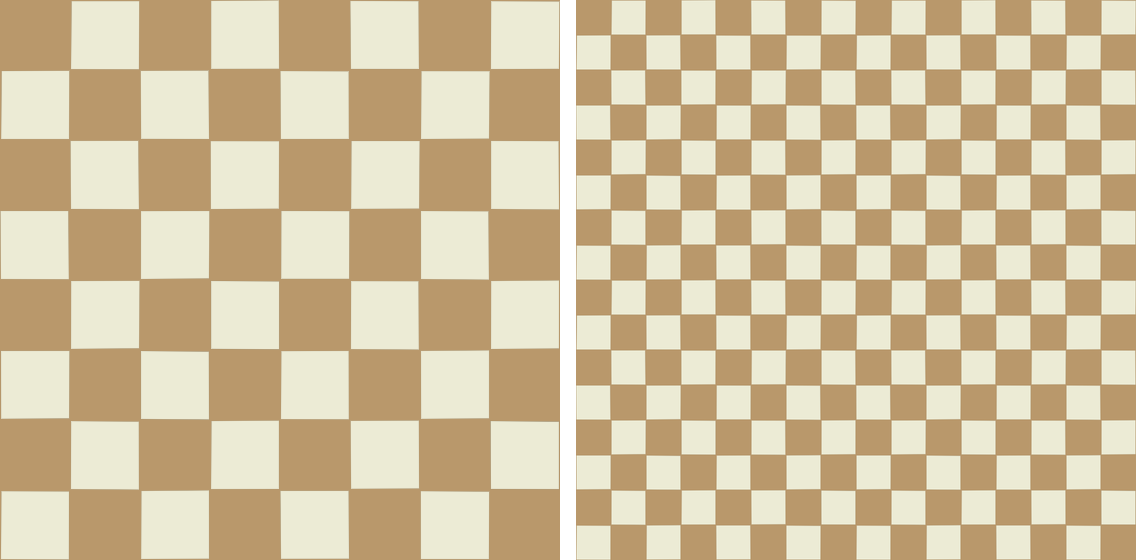
Left: one tile. Right: repeated 2 by 2.
A Shadertoy shader for this pattern:

```glsl
const float REPEATS = 8.0;
const vec3 TAN = vec3(0.727, 0.598, 0.420);
const vec3 CREAM = vec3(0.927, 0.922, 0.836);
const vec3 SEAM = vec3(0.56, 0.52, 0.42);
const vec3 DARK_SEAM = vec3(0.22, 0.20, 0.15);

// Layered sines sampled once per cell, roughly -1 to 1.
float cellWobble(vec2 cell, float seed) {
    float a = sin(dot(cell, vec2(2.37, 4.13)) + seed * 1.71);
    float b = sin(dot(cell, vec2(5.29, 1.83)) + seed * 3.37);
    return 0.5 * (a + b);
}

// Gap between a cell wall and its slightly tilted square edge.
float edgeInset(vec2 cell, float along, float seed) {
    float shift = 0.006 * cellWobble(cell, seed);
    float tilt = 0.010 * cellWobble(cell, seed + 7.3);
    return max(0.014 + shift + tilt * along, 0.004);
}

// Signed distance to the hand-cut square, negative inside.
float cutSquare(vec2 local, vec2 cell) {
    float left = -0.5 + edgeInset(cell, local.y, 1.0) - local.x;
    float right = local.x - 0.5 + edgeInset(cell, local.y, 2.0);
    float bottom = -0.5 + edgeInset(cell, local.x, 3.0) - local.y;
    float top = local.y - 0.5 + edgeInset(cell, local.x, 4.0);
    return max(max(left, right), max(bottom, top));
}

// Antialiased coverage of the region where dist is negative.
float coverage(float dist, float pixel) {
    return clamp(0.5 - dist / pixel, 0.0, 1.0);
}

void mainImage(out vec4 fragColor, in vec2 fragCoord) {
    vec2 p = fragCoord / iResolution.xy * REPEATS;
    float pixel = REPEATS / min(iResolution.x, iResolution.y);
    vec2 cell = floor(p);
    vec2 local = fract(p) - 0.5;

    // Cream squares fill alternate cells, starting at the lower left.
    float isCream = 1.0 - mod(cell.x + cell.y, 2.0);
    float dist = cutSquare(local, cell);
    vec3 color = mix(TAN, CREAM, isCream * coverage(dist, pixel));

    // Hairline seam, darker around a few squares.
    float wear = smoothstep(0.3, 0.9, cellWobble(cell, 11.0));
    float line = coverage(abs(dist) - 0.003, pixel);
    vec3 seamColor = mix(SEAM, DARK_SEAM, 0.5 * wear);
    color = mix(color, seamColor, isCream * line * 0.4);

    fragColor = vec4(color, 1.0);
}
```
